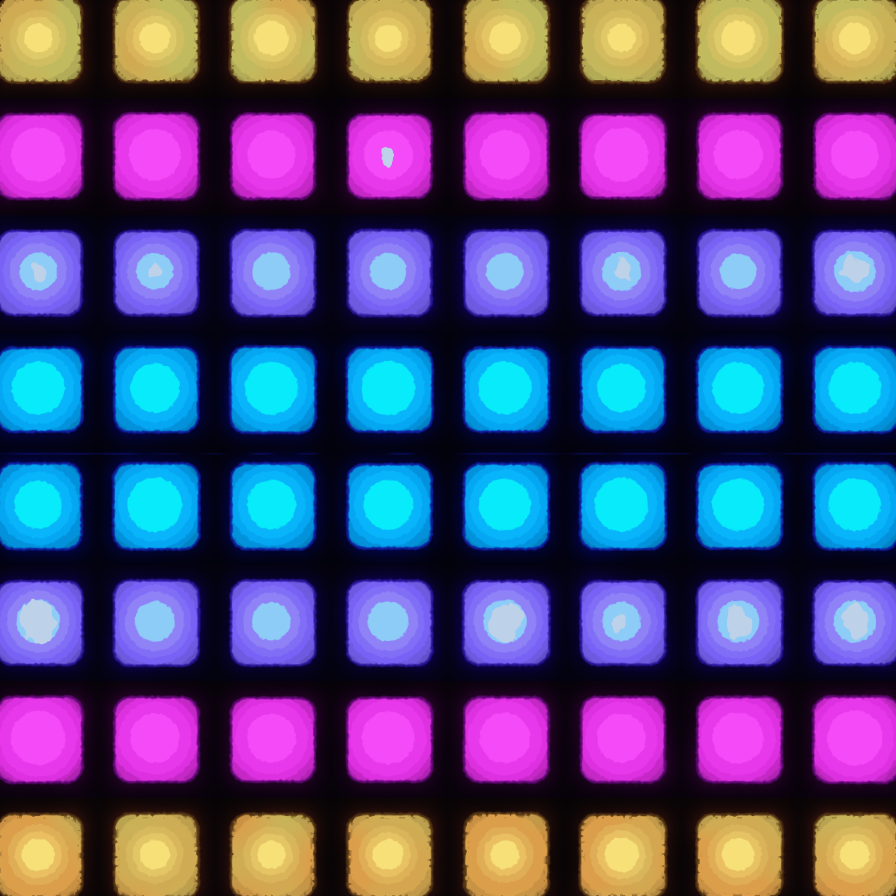
This pattern is drawn by a Shadertoy shader. Its source:

```glsl
// Grid of glowing rounded light pads in mirrored rows of cyan, violet, magenta and gold
#define PITCH 0.1302        // pad spacing, in canvas heights
#define HALF_SIZE 0.365     // pad half width, in cells
#define CORNER 0.14         // corner radius, in cells
#define SIZE_JITTER 0.012   // pad size variation
#define RING_JITTER 0.035   // ring radius variation
#define GRAIN_SCALE 300.0   // grain cells per canvas height
#define GRAIN 0.018         // raggedness of the colour bands
#define HALO_FALLOFF 13.0   // decay of light in the gaps
#define WEAR_CHANCE 0.50    // share of violet pads with a bleached core
#define HOT_OFFSET vec2(-0.013, 0.014)

const vec3 CORE[4] = vec3[4](vec3(0.03, 0.92, 0.98), vec3(0.55, 0.80, 0.97),
                            vec3(0.96, 0.29, 0.97), vec3(0.97, 0.88, 0.47));
const vec3 RING[4] = vec3[4](vec3(0.03, 0.71, 0.98), vec3(0.56, 0.51, 0.97),
                            vec3(0.91, 0.22, 0.92), vec3(0.90, 0.77, 0.40));
const vec3 BODY[4] = vec3[4](vec3(0.01, 0.62, 0.93), vec3(0.47, 0.38, 0.96),
                            vec3(0.84, 0.17, 0.85), vec3(0.83, 0.67, 0.34));
const vec3 RIM[4] = vec3[4](vec3(0.06, 0.12, 0.62), vec3(0.16, 0.09, 0.60),
                           vec3(0.38, 0.03, 0.46), vec3(0.32, 0.20, 0.07));
const vec3 HALO[4] = vec3[4](vec3(0.00, 0.01, 0.25), vec3(0.03, 0.00, 0.25),
                            vec3(0.13, 0.00, 0.13), vec3(0.14, 0.05, 0.02));
const vec2 RING_RADII[4] = vec2[4](vec2(0.22, 0.30), vec2(0.17, 0.25),
                                  vec2(0.22, 0.32), vec2(0.13, 0.19));

float hash(vec2 p) {
    vec3 q = fract(p.xyx * vec3(0.1031, 0.1030, 0.0973));
    q += dot(q, q.yzx + 33.33);
    return fract((q.x + q.y) * q.z);
}

float noise(vec2 p) {
    vec2 i = floor(p), f = fract(p);
    f = f * f * (3.0 - 2.0 * f);
    return mix(mix(hash(i), hash(i + vec2(1, 0)), f.x),
               mix(hash(i + vec2(0, 1)), hash(i + vec2(1, 1)), f.x), f.y);
}

float roundedBox(vec2 p, vec2 halfSize, float radius) {
    vec2 q = abs(p) - halfSize + radius;
    return length(max(q, 0.0)) + min(max(q.x, q.y), 0.0) - radius;
}

// Coverage of the region where d is negative
float fill(float d, float aa) {
    return smoothstep(aa, -aa, d);
}

void mainImage(out vec4 fragColor, in vec2 fragCoord) {
    vec2 pos = (fragCoord - 0.5 * iResolution.xy) / iResolution.y;
    vec2 grid = pos / PITCH + 4.0;
    vec2 id = floor(grid);
    vec2 p = fract(grid) - 0.5;
    float aa = 1.0 / (iResolution.y * PITCH);

    // Rows mirror about the middle: cyan, violet, magenta, gold
    int hue = clamp(int(abs(id.y - 3.5)), 0, 3);
    float seed = hash(id + 17.0);
    float seed2 = hash(id + 53.0);
    float grain = noise((pos + 2.0) * GRAIN_SCALE) - 0.5;
    float cloud = noise(grid * 2.3 + 40.0);

    // Pad outline and distance to its hot spot
    vec2 halfSize = HALF_SIZE + SIZE_JITTER * (vec2(seed, seed2) - 0.5);
    float d = roundedBox(p, halfSize, CORNER) + grain * GRAIN * 0.6;
    vec2 hot = p - HOT_OFFSET;
    float r = length(hot) + grain * GRAIN;
    float shift = RING_JITTER * (seed - 0.5);

    // Dim light between pads, fading to black at the crossings
    float spill = exp(-HALO_FALLOFF * max(d, 0.0)) + 0.12;
    vec3 color = vec3(0.008, 0.006, 0.018) + HALO[hue] * spill * (0.55 + 0.6 * cloud);
    float seam = fill(abs(pos.y + 0.0065) - 0.001, 1.0 / iResolution.y);
    color += vec3(0.02, 0.03, 0.22) * seam * smoothstep(0.3, 0.8, noise(grid * 5.0));

    // Gold drifts between amber and olive
    vec3 tint = vec3(0.0);
    if (hue == 3) {
        float olive = clamp(0.5 + pos.y * 0.8 + (cloud - 0.5) * 1.2, 0.0, 1.0);
        tint = mix(vec3(0.03, -0.05, -0.05), vec3(-0.07, 0.06, 0.03), olive);
    }

    // Stepped bands from the shaded corners in to the core
    vec2 radii = RING_RADII[hue] + shift;
    vec3 body = BODY[hue] + tint;
    vec3 pad = body * 0.82;
    pad = mix(pad, body * 0.92, fill(r - 0.425, aa));
    pad = mix(pad, body, fill(r - 0.365 - shift, aa));
    pad = mix(pad, mix(body, RING[hue], 0.4), fill(r - radii.y - 0.06, aa));
    pad = mix(pad, RING[hue] + tint * 0.4, fill(r - radii.y, aa));
    pad = mix(pad, CORE[hue], fill(r - radii.x, aa));

    // Bleached, irregular cores on some violet pads and rarely on magenta ones
    float chance = hue == 1 ? WEAR_CHANCE : (hue == 2 ? 0.06 : 0.0);
    float wearSize = mix(0.04, 0.17, seed * seed);
    float wear = length(hot * vec2(1.1, 0.85)) - wearSize
               + (noise(grid * 14.0) - 0.5) * 0.09 + grain * 0.02;
    pad = mix(pad, vec3(0.74, 0.82, 0.91), fill(wear, aa) * step(seed2, chance));

    // Speckled edges on gold, dark coloured rim on every pad
    float speckle = hue == 3 ? step(0.18, grain) * smoothstep(-0.05, 0.0, d) : 0.0;
    pad = mix(pad, RIM[hue], speckle * 0.7);
    color = mix(color, RIM[hue], fill(d - 0.008, aa * 1.3));
    color = mix(color, pad, fill(d + 0.012, aa * 1.3));

    fragColor = vec4(clamp(color, 0.0, 1.0), 1.0);
}
```
